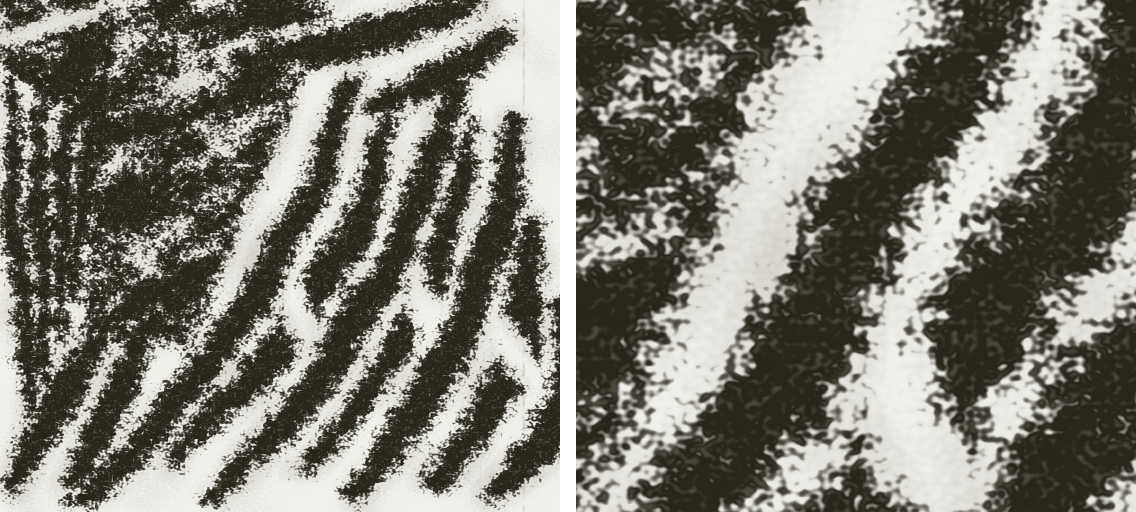
Left: the whole. Right: its middle third, enlarged.
Reproduce this pattern procedurally as a Shadertoy shader.

```glsl
// Dry charcoal strokes: a fan of curved bars beside a dense scribbled mass.
// Each bar gives a signed depth inside its edge; layered gradient noise then
// acts as paper tooth, breaking edges and fills into grains.
#define FAN_COUNT 7
#define FAN_WIDTH 0.037
#define FAN_SAG 0.065
#define EDGE_GAIN 44.0
#define STROKE_LOAD 1.1
#define MASS_LOAD 0.42
#define GRAIN_SOFTNESS 0.44
#define WOBBLE 0.02

const vec3 INK = vec3(0.155, 0.145, 0.105);
const vec3 WORN_INK = vec3(0.31, 0.29, 0.25);
const vec3 PAPER = vec3(0.94, 0.94, 0.92);
const vec3 SMUDGE = vec3(0.79, 0.78, 0.75);

float hash(vec2 cell) {
    vec3 q = fract(cell.xyx * vec3(0.1031, 0.1030, 0.0973));
    q += dot(q, q.yzx + 33.33);
    return fract((q.x + q.y) * q.z);
}

float cornerSlope(vec2 cell, vec2 offset) {
    float angle = 6.2832 * hash(cell);
    return dot(vec2(cos(angle), sin(angle)), offset);
}

float gradientNoise(vec2 p) {
    vec2 cell = floor(p), f = fract(p);
    vec2 u = f * f * f * (f * (f * 6.0 - 15.0) + 10.0);
    vec2 e = vec2(1.0, 0.0);
    float low = mix(cornerSlope(cell, f), cornerSlope(cell + e, f - e), u.x);
    float high = mix(cornerSlope(cell + e.yx, f - e.yx),
                     cornerSlope(cell + 1.0, f - 1.0), u.x);
    return mix(low, high, u.y);
}

// Depth inside a tapered bar that bows to the right of its chord
float stroke(vec2 p, vec2 foot, vec2 head, float sag, float halfWidth) {
    vec2 axis = head - foot;
    float along = clamp(dot(p - foot, axis) / dot(axis, axis), 0.0, 1.0);
    float bow = 4.0 * along * (1.0 - along);
    vec2 side = normalize(vec2(axis.y, -axis.x));
    vec2 spine = foot + axis * along + side * sag * bow;
    return halfWidth * mix(0.55, 1.0, bow) - distance(p, spine);
}

// Long bars spreading to the upper right, every other one interrupted
float fanStrokes(vec2 p) {
    float depth = -1.0;
    for (int i = 0; i < FAN_COUNT; i++) {
        float id = float(i), t = id / float(FAN_COUNT - 1);
        float odd = mod(id, 2.0);
        vec2 foot = vec2(0.16 + 0.8 * t, 0.01 + 0.05 * hash(vec2(id, 3.0)));
        vec2 head = vec2(0.69 + 0.41 * pow(t, 0.65), 0.84 - 0.45 * pow(t, 4.0));
        vec2 chord = head - foot;
        head -= 0.1 * odd * chord;
        foot += 0.08 * odd * chord;
        float width = FAN_WIDTH * (0.85 + 0.3 * hash(vec2(id, 7.0)) - 0.12 * odd);
        float bar = stroke(p, foot, head, FAN_SAG, width);
        if (odd > 0.5) {
            vec2 pause = mix(foot, head, 0.4 + 0.25 * hash(vec2(id, 11.0)));
            // A slanted cut gives each half a pointed end
            vec2 cut = normalize(normalize(chord) + vec2(0.5, -0.3));
            bar = min(bar, abs(dot(p - pause, cut)) - 0.035);
        }
        depth = max(depth, bar);
    }
    return depth;
}

// Flat bars at the top, uprights at the left, short bars at lower left
float sideStrokes(vec2 p) {
    float depth = -1.0;
    for (int i = 0; i < 4; i++) {
        float k = float(i);
        depth = max(depth, stroke(p, vec2(0.07 + 0.024 * k, 0.18 + 0.08 * k),
                                  vec2(0.025 + 0.062 * k, 0.84 + 0.02 * k), -0.012, 0.022));
        if (i < 2) {
            depth = max(depth, stroke(p, vec2(0.46 + 0.28 * k, 0.87 - 0.07 * k),
                                      vec2(0.93 + 0.05 * k, 1.0 - 0.07 * k), 0.012, 0.034));
            depth = max(depth, stroke(p, vec2(0.03 + 0.12 * k, 0.06),
                                      vec2(0.2 + 0.09 * k, 0.36), 0.0, 0.034));
        }
    }
    return depth;
}

// Scribbled block, cut by a slanted right edge and two pale slits
float massDepth(vec2 p) {
    float depth = dot(vec2(0.57, 0.8) - p, vec2(0.916, -0.4));
    depth = min(depth, p.y - 0.33);
    depth = min(depth, p.x - 0.17 * smoothstep(0.9, 0.75, p.y));
    for (int i = 0; i < 2; i++) {
        float k = float(i);
        vec2 foot = vec2(0.4 * k, 0.93 - 0.05 * k);
        depth = min(depth, -stroke(p, foot, foot + vec2(0.2 + 0.26 * k, 0.05 + 0.05 * k), 0.0, 0.024));
    }
    return depth;
}

void mainImage(out vec4 fragColor, in vec2 fragCoord) {
    vec2 p = fragCoord / iResolution.y;
    vec2 q = p + WOBBLE * vec2(gradientNoise(p * 6.0), gradientNoise(p * 6.0 + 40.0));

    // Charcoal load of bars and scribble
    float bars = min(max(fanStrokes(q), sideStrokes(q)) * EDGE_GAIN, STROKE_LOAD);
    vec2 slant = vec2(dot(p, vec2(0.86, 0.5)), dot(p, vec2(-0.5, 0.86)));
    float scribble = gradientNoise(slant * vec2(5.0, 18.0) + 9.0) + 0.8 * gradientNoise(p * 10.0);
    float mass = min(massDepth(q) * EDGE_GAIN, MASS_LOAD + 1.3 * scribble);
    float load = max(bars, mass);

    // Paper tooth in three sizes
    vec2 tooth = p * vec2(0.9, 1.1);
    float fine = gradientNoise(tooth * 190.0 + 5.0);
    float grain = 0.9 * gradientNoise(tooth * 26.0) + 0.95 * gradientNoise(tooth * 80.0 + 17.0) + 1.1 * fine;
    float ink = smoothstep(-GRAIN_SOFTNESS, GRAIN_SOFTNESS, load + grain);

    // Dusty paper with a faint upright crease, and worn ink
    float dust = smoothstep(-2.0, 0.0, load) * 0.45 + 0.5 * gradientNoise(p * 9.0) + 0.3 * fine - 0.08;
    float crease = exp(-pow((p.x - 1.023) / 0.002, 2.0)) * (0.4 + gradientNoise(p * 60.0));
    vec3 paper = mix(PAPER, SMUDGE, clamp(max(dust, 0.0) + crease, 0.0, 1.0));
    float wear = smoothstep(0.0, 0.7, fine + 0.5 * gradientNoise(tooth * 50.0));
    fragColor = vec4(mix(paper, mix(INK, WORN_INK, wear), ink), 1.0);
}
```
